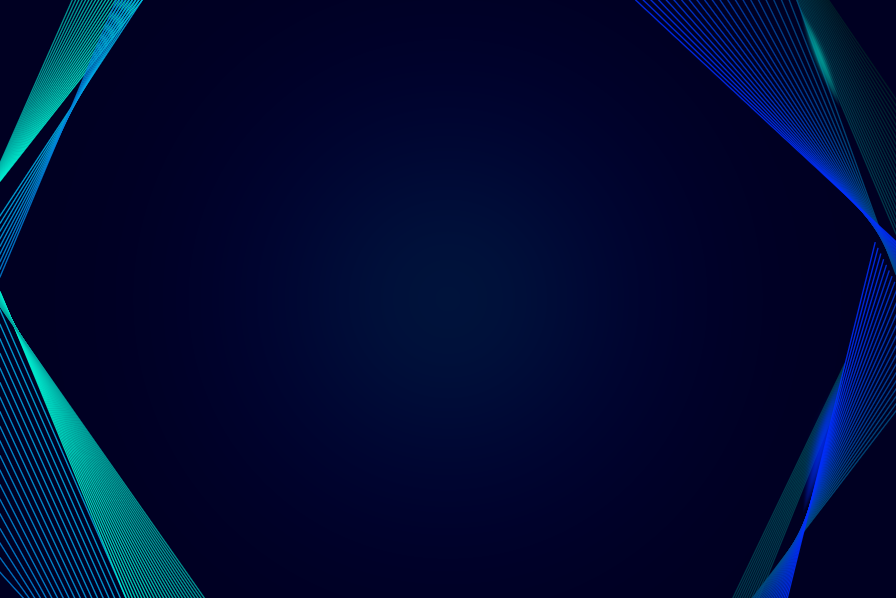
This background is drawn by a Shadertoy shader. Its source:

```glsl
const float ASPECT = 1.5;
const float LINE_HALF_WIDTH = 0.00115;
const vec2 GLOW_CENTER = vec2(0.75, 0.5);
const vec3 NIGHT = vec3(0.0, 0.0, 0.135);
const vec3 NAVY = vec3(0.0, 0.008, 0.215);
const vec3 CORE = vec3(0.0, 0.065, 0.015);
const vec3 MINT = vec3(0.0, 0.95, 0.83);
const vec3 TEAL = vec3(0.0, 0.66, 0.63);
const vec3 CYAN = vec3(0.0, 0.70, 0.92);
const vec3 AZURE = vec3(0.0, 0.50, 0.85);
const vec3 BLUE = vec3(0.0, 0.18, 1.0);
const vec3 STEEL = vec3(0.0, 0.30, 0.50);
const vec3 DIM_TEAL = vec3(0.0, 0.25, 0.31);

float segmentDistance(vec2 p, vec2 a, vec2 b) {
    vec2 ab = b - a;
    float t = clamp(dot(p - a, ab) / dot(ab, ab), 0.0, 1.0);
    return length(p - a - ab * t);
}

// Ruled fan: both ends of a thin line slide while its tint changes.
vec3 drawFan(vec3 color, vec2 p, vec2 a0, vec2 a1, vec2 b0, vec2 b1,
             int count, vec3 tint0, vec3 tint1) {
    float pixel = 1.0 / iResolution.y;
    for (int i = 0; i < count; i++) {
        float k = float(i) / float(count - 1);
        float d = segmentDistance(p, mix(a0, a1, k), mix(b0, b1, k));
        float coverage = clamp((LINE_HALF_WIDTH - d) / pixel + 0.5, 0.0, 1.0);
        color = mix(color, mix(tint0, tint1, k), coverage * 0.85);
    }
    return color;
}

// Soft lens of light, tapered toward both ends.
float streak(vec2 p, vec2 a, vec2 b, float width) {
    vec2 ab = b - a;
    float t = clamp(dot(p - a, ab) / dot(ab, ab), 0.0, 1.0);
    float d = length(p - a - ab * t);
    float taper = sin(3.14159 * t);
    float w = width * taper + 0.0005;
    return taper * exp(-d * d / (w * w));
}

void mainImage(out vec4 fragColor, in vec2 fragCoord) {
    vec2 p = fragCoord / iResolution.xy * vec2(ASPECT, 1.0);

    // Radial backdrop
    float r = length(p - GLOW_CENTER);
    vec3 color = mix(NAVY, NIGHT, smoothstep(0.05, 0.68, r));
    color += CORE * exp(-r * r * 16.0);

    // Upper left
    color = drawFan(color, p, vec2(0.121, 1.0), vec2(0.238, 1.0),
                    vec2(0.0, 0.727), vec2(0.0, 0.697), 22, TEAL, MINT);
    color = drawFan(color, p, vec2(0.238, 1.0), vec2(0.195, 1.0),
                    vec2(0.0, 0.639), vec2(0.0, 0.537), 9, CYAN, AZURE);

    // Lower left
    color = drawFan(color, p, vec2(0.0, 0.482), vec2(0.0, 0.043),
                    vec2(0.211, 0.0), vec2(0.039, 0.0), 19, CYAN, AZURE);
    color = drawFan(color, p, vec2(0.0, 0.512), vec2(0.0, 0.488),
                    vec2(0.211, 0.0), vec2(0.342, 0.0), 26, MINT, TEAL);

    // Upper right
    color = drawFan(color, p, vec2(1.387, 1.0), vec2(1.334, 1.0),
                    vec2(1.5, 0.834), vec2(1.5, 0.609), 22,
                    DIM_TEAL * 0.5, DIM_TEAL);
    color = drawFan(color, p, vec2(1.334, 1.0), vec2(1.064, 1.0),
                    vec2(1.5, 0.541), vec2(1.5, 0.596), 22, STEEL, BLUE);
    float tealStreak = streak(p, vec2(1.338, 0.99), vec2(1.406, 0.82), 0.007);
    color = mix(color, TEAL, tealStreak * 0.85);

    // Lower right
    color = drawFan(color, p, vec2(1.414, 0.391), vec2(1.402, 0.326),
                    vec2(1.227, 0.0), vec2(1.270, 0.0), 12, DIM_TEAL, DIM_TEAL);
    color = drawFan(color, p, vec2(1.563, 0.395), vec2(1.465, 0.594),
                    vec2(1.260, 0.0), vec2(1.318, 0.0), 22, STEEL, BLUE);
    float blueStreak = streak(p, vec2(1.410, 0.38), vec2(1.344, 0.14), 0.012);
    color = mix(color, BLUE, blueStreak * 0.8);

    fragColor = vec4(color, 1.0);
}
```
